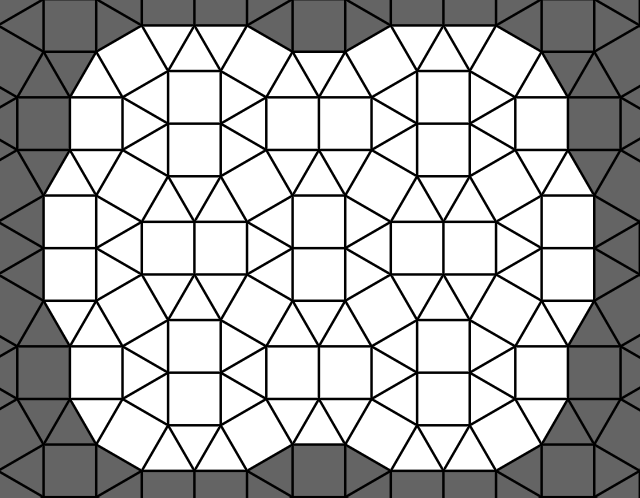
This pattern is drawn by a Shadertoy shader. Its source:

```glsl
const vec3 PAPER = vec3(1.0);
const vec3 SURROUND = vec3(0.392);
const vec3 INK = vec3(0.0);

float segment(vec2 p, vec2 a, vec2 b) {
    vec2 ab = b - a, ap = p - a;
    return length(ap - ab * clamp(dot(ap, ab) / dot(ab, ab), 0.0, 1.0));
}

// Distance to the edges of a tiling by unit squares and triangles
float tilingEdges(vec2 p) {
    const float cell = 2.36603;
    vec2 id = floor(p / cell + 0.5);
    vec2 q = abs(p - cell * id);
    // Neighbouring cells hold the same pair of squares, turned by 90 degrees
    if (mod(id.x + id.y, 2.0) > 0.5) q = q.yx;

    vec2 middle = vec2(0.5, 0.0), corner = vec2(0.5, 1.0), side = vec2(1.366, 0.5);
    float d = segment(q, vec2(0.0), middle);
    d = min(d, segment(q, middle, corner));
    d = min(d, segment(q, vec2(0.0, 1.0), corner));
    d = min(d, segment(q, middle, side));
    d = min(d, segment(q, corner, side));
    d = min(d, segment(q, corner, vec2(1.0, 1.866)));
    return min(d, segment(q, corner, vec2(0.0, 1.866)));
}

// Signed bound of the bright patch, negative inside
float patchBound(vec2 p) {
    vec2 q = abs(p);
    float steep = dot(q, vec2(0.866, 0.5));
    float shallow = dot(q, vec2(0.5, 0.866));
    float d = max(q.x - 5.232, q.y - 4.232);
    d = max(d, max(steep - 5.531, shallow - 5.348));
    // Notches at the top and at the sides
    d = max(d, min(q.y - 3.732, dot(q, vec2(-0.5, 0.866)) - 2.982));
    return max(d, min(q.x - 4.732, steep - 5.031));
}

void mainImage(out vec4 fragColor, in vec2 fragCoord) {
    // One unit is the side of a tile
    float tileSide = 0.10567 * iResolution.y;
    vec2 p = (fragCoord - vec2(0.4983, 0.5017) * iResolution.xy) / tileSide;
    float pixel = 1.0 / tileSide;

    float outside = smoothstep(-0.5 * pixel, 0.5 * pixel, patchBound(p));
    vec3 color = mix(PAPER, SURROUND, outside);

    float line = clamp(0.5 + (0.0237 - tilingEdges(p)) / pixel, 0.0, 1.0);
    color = mix(color, INK, line);

    fragColor = vec4(color, 1.0);
}
```
